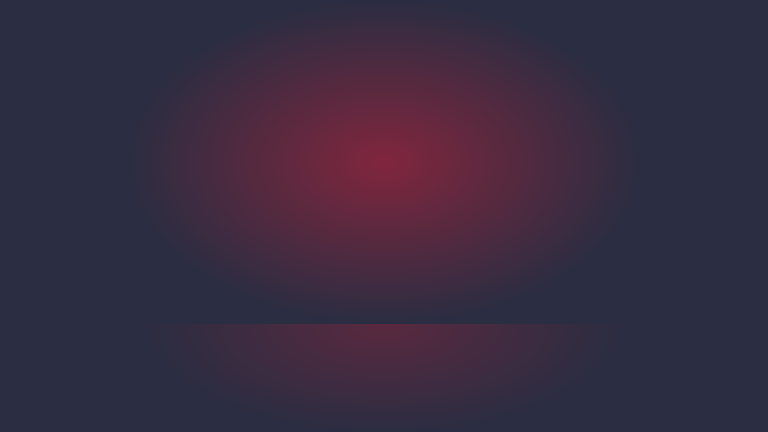
Write a WebGL 1 fragment shader that draws this background.

```glsl
precision mediump float;

uniform vec2 u_resolution;

#define BASE_COLOR vec3(0.169, 0.176, 0.257)
#define GLOW_COLOR vec3(0.503, 0.149, 0.240)
#define HORIZON 0.25
#define GLOW_CENTER vec2(0.5, 0.625)
#define GLOW_RADII vec2(0.335, 0.375)
#define FLOOR_RADII vec2(0.310, 0.255)
#define FLOOR_STRENGTH 0.54

// Linear falloff from 1 at the center to 0 on the ellipse
float ellipseGlow(vec2 point, vec2 center, vec2 radii) {
  return max(1.0 - length((point - center) / radii), 0.0);
}

void main() {
  vec2 uv = gl_FragCoord.xy / u_resolution;
  float edge = 0.5 / u_resolution.y;

  // Wall glow and its dimmer reflection on the floor
  float wallGlow = ellipseGlow(uv, GLOW_CENTER, GLOW_RADII);
  float floorGlow = FLOOR_STRENGTH * ellipseGlow(uv, vec2(0.5, HORIZON), FLOOR_RADII);

  // Crisp horizon between floor and wall
  float wallMask = smoothstep(HORIZON - edge, HORIZON + edge, uv.y);
  float glow = mix(floorGlow, wallGlow, wallMask);

  gl_FragColor = vec4(mix(BASE_COLOR, GLOW_COLOR, glow), 1.0);
}
```
